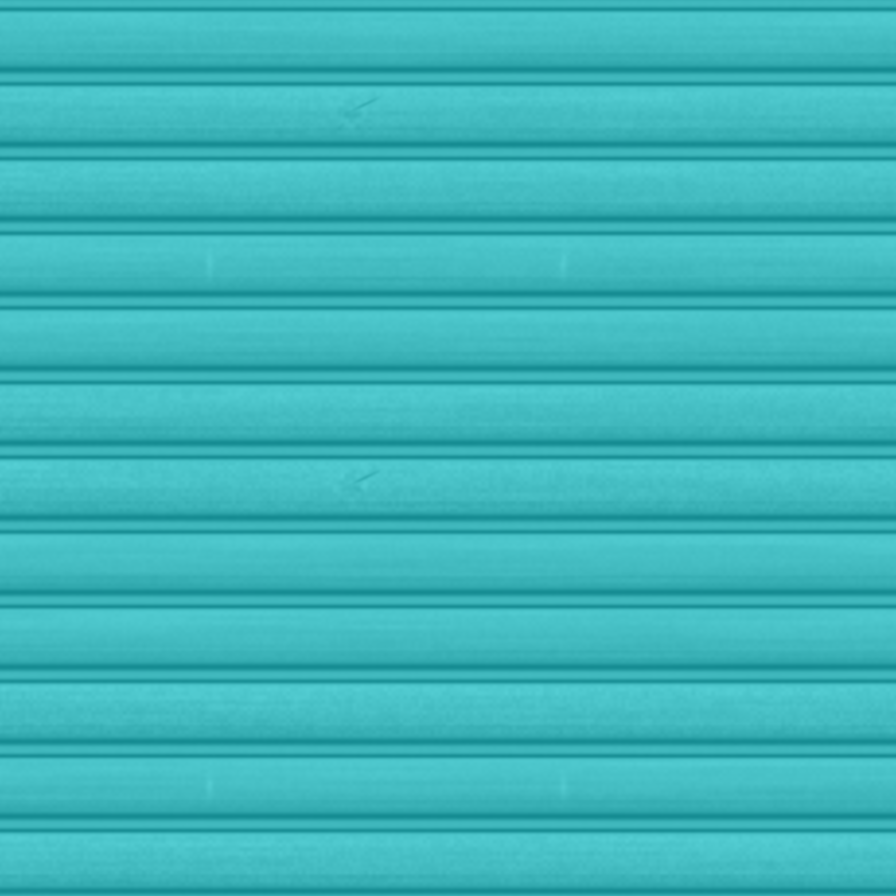
Write a Shadertoy shader that draws this texture.

```glsl
#define SLATS 12.0
#define LINE_OFFSET 0.125
#define THIN_WIDTH 0.036
#define THICK_POS 0.807
#define THICK_WIDTH 0.052
#define GRAIN 0.030
#define STREAKS 0.026
#define SMEAR_SPACING 0.395
#define FACE_LIGHT vec3(0.305, 0.785, 0.805)
#define FACE_SHADE vec3(0.255, 0.725, 0.745)
#define LOWER_SHADE vec3(0.195, 0.665, 0.685)
#define GROOVE vec3(0.085, 0.550, 0.575)

float hash(vec2 p) {
    vec3 q = fract(p.xyx * 0.1031);
    q += dot(q, q.yzx + 33.33);
    return fract((q.x + q.y) * q.z);
}

float noise(vec2 p) {
    vec2 cell = floor(p), f = fract(p);
    f = f * f * (3.0 - 2.0 * f);
    return mix(mix(hash(cell), hash(cell + vec2(1, 0)), f.x),
               mix(hash(cell + vec2(0, 1)), hash(cell + vec2(1, 1)), f.x), f.y);
}

float bell(float d, float width) {
    return exp(-d * d / (width * width));
}

// Soft elliptical spot
float spot(vec2 d, vec2 size) {
    d /= size;
    return exp(-dot(d, d));
}

// Shading across one slat, from its thin upper line downward
vec3 slatProfile(float s) {
    vec3 color = mix(FACE_LIGHT, FACE_SHADE, smoothstep(0.05, 0.60, s));
    color = mix(color, LOWER_SHADE, 0.45 * smoothstep(0.56, 0.61, s));
    color = mix(color, LOWER_SHADE, 0.55 * smoothstep(0.66, 0.72, s));
    // Narrow bead between the two lines
    color = mix(color, FACE_SHADE, smoothstep(0.82, 0.89, s));
    float thin = bell(min(s, 1.0 - s), THIN_WIDTH);
    float thick = bell(s - THICK_POS, THICK_WIDTH);
    return mix(color, GROOVE, max(0.92 * thin, thick));
}

// Pale vertical smears and small chips on recurring slats
float blemishes(float x, float s, int slat) {
    float light = 0.0;
    if ((slat + 7) % 7 == 3) {
        float dx = mod(x - 0.234 + 0.5 * SMEAR_SPACING, SMEAR_SPACING) - 0.5 * SMEAR_SPACING;
        light += 0.045 * spot(vec2(dx, s - 0.42), vec2(0.004, 0.17));
    }
    if ((slat + 5) % 5 == 1 && slat < 10) {
        vec2 d = vec2(x - 0.408, (s - 0.27) / SLATS);
        light -= 0.09 * spot(vec2(d.x + d.y, d.y + 0.4 * d.x), vec2(0.007, 0.0025));
        float mottle = noise(vec2(x * 150.0, s * 12.0)) - 0.4;
        light += 0.10 * mottle * spot(vec2(x - 0.392, s - 0.42), vec2(0.020, 0.22));
    }
    return light;
}

void mainImage(out vec4 fragColor, in vec2 fragCoord) {
    vec2 uv = fragCoord / iResolution.xy;
    float row = (1.0 - uv.y) * SLATS - LINE_OFFSET;
    float slat = floor(row), s = fract(row);
    vec3 color = slatProfile(s);

    // Wear: fine grain, lengthwise streaks and a slight tone per slat
    float face = smoothstep(0.03, 0.10, s) * (1.0 - smoothstep(0.68, 0.78, s));
    float grain = noise(uv * 230.0) + 0.6 * noise(uv * 115.0 + 41.0) - 0.8;
    float streak = noise(vec2(uv.x * 7.0, uv.y * 190.0) + 17.0) - 0.5;
    float tone = hash(vec2(slat + 5.0, 9.0)) - 0.5;
    float wear = GRAIN * grain * mix(0.25, 1.0, face) * (0.7 + 0.6 * tone);
    wear += STREAKS * streak * mix(0.4, 1.0, face) + 0.010 * tone * face;
    wear += blemishes(uv.x, s, int(slat));

    fragColor = vec4(clamp(color + wear, 0.0, 1.0), 1.0);
}
```
